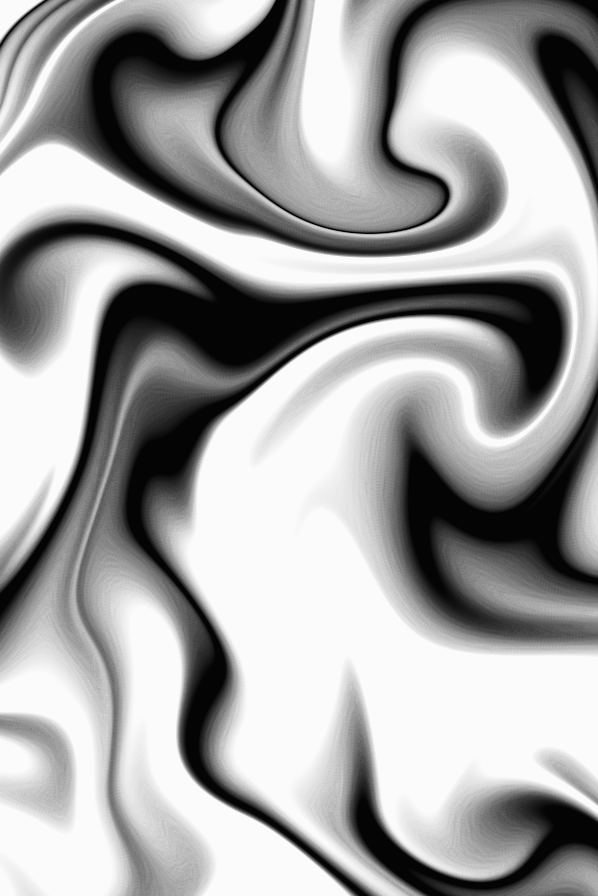
This texture is drawn by a Shadertoy shader. Its source:

```glsl
const int   FLOW_STEPS   = 20;
const float FLOW_TIME    = 0.62;             // total length of the stirring
const float COARSE_SCALE = 2.6;              // swirls per canvas height
const float FINE_SCALE   = 3.7;
const vec2  BAND_AXIS    = vec2(1.55, 0.75); // bands per canvas height
const float BAND_WOBBLE  = 0.55;
const float WHITE_START  = 0.72;             // band level where white clips
const float DEPTH_VARY   = 0.45;             // how unevenly dark the bands get
const float INK_BLACK    = 0.015;
const float PAPER_WHITE  = 0.985;
const float BLUR_TONE    = 0.62;             // mean tone of unresolved bands
const int   STREAK_TAPS  = 9;
const float STREAK_STEP  = 0.0035;
const float STREAK_SCALE = 300.0;
const float STREAK_GAIN  = 0.26;

// Integer hash, two values in -1..1
vec2 hash2(ivec2 cell) {
    uvec2 h = uvec2(cell) * uvec2(1597334673u, 3812015801u);
    uint n = (h.x ^ h.y) * 1597334673u;
    n = (n ^ (n >> 15u)) * 2246822519u;
    n ^= n >> 13u;
    return vec2(n & 65535u, n >> 16u) / 32767.5 - 1.0;
}

// Gradient noise with quintic blending
float noise(vec2 p) {
    ivec2 cell = ivec2(floor(p));
    vec2 f = fract(p);
    vec2 w = f * f * f * (f * (f * 6.0 - 15.0) + 10.0);
    const ivec2 e = ivec2(1, 0);
    float a = dot(hash2(cell), f);
    float b = dot(hash2(cell + e.xy), f - vec2(1.0, 0.0));
    float c = dot(hash2(cell + e.yx), f - vec2(0.0, 1.0));
    float d = dot(hash2(cell + e.xx), f - 1.0);
    return mix(mix(a, b, w.x), mix(c, d, w.x), w.y);
}

// Divergence-free velocity: the curl of a noise field
vec2 swirl(vec2 p, float scale, vec2 seed) {
    const vec2 e = vec2(0.02, 0.0);
    vec2 s = p * scale + seed;
    float dx = noise(s + e.xy) - noise(s - e.xy);
    float dy = noise(s + e.yx) - noise(s - e.yx);
    return vec2(dy, -dx) / (2.0 * e.x);
}

// Carry a point through coarse, then fine stirring
vec2 stir(vec2 p) {
    float dt = FLOW_TIME / float(FLOW_STEPS);
    for (int i = 0; i < FLOW_STEPS; i++) {
        bool coarse = 2 * i < FLOW_STEPS;
        float scale = coarse ? COARSE_SCALE : FINE_SCALE;
        vec2 seed = coarse ? vec2(17.3, 41.7) : vec2(63.1, 8.4);
        vec2 middle = p + 0.5 * dt * swirl(p, scale, seed);
        p += dt * swirl(middle, scale, seed);
    }
    return p;
}

// Fine hairs, smeared along the given direction
float streaks(vec2 p, vec2 along) {
    float sum = 0.0;
    for (int i = 0; i < STREAK_TAPS; i++) {
        float offset = float(i - STREAK_TAPS / 2) * STREAK_STEP;
        sum += noise((p + along * offset) * STREAK_SCALE);
    }
    return sum / float(STREAK_TAPS);
}

void mainImage(out vec4 fragColor, in vec2 fragCoord) {
    vec2 p = fragCoord / iResolution.y;
    vec2 q = stir(p);

    // Folded bands: level runs evenly from 0 (dark) to 1 (light)
    float band = dot(q, BAND_AXIS) + BAND_WOBBLE * noise(q * 2.3 + 5.0);
    float level = abs(2.0 * fract(band) - 1.0);

    // Tone curve with clipped whites and blacks
    float shade = max(WHITE_START - level, 0.0);
    float depth = 1.0 + DEPTH_VARY * noise(q * 3.0 + 29.0);
    float tone = PAPER_WHITE - depth * shade * (1.15 + 0.7 * shade);

    // Hairs follow the bands and show in the greys
    vec2 slope = vec2(dFdx(band), dFdy(band));
    vec2 along = vec2(-slope.y, slope.x) / max(length(slope), 1e-6);
    float greyness = smoothstep(0.0, 0.35, tone) * smoothstep(1.0, 0.75, tone);
    tone += STREAK_GAIN * greyness * streaks(p, along);

    // Smooth bands too thin to resolve
    tone = clamp(tone, INK_BLACK, PAPER_WHITE);
    tone = mix(tone, BLUR_TONE, smoothstep(0.25, 0.8, length(slope)));
    fragColor = vec4(vec3(tone), 1.0);
}
```
